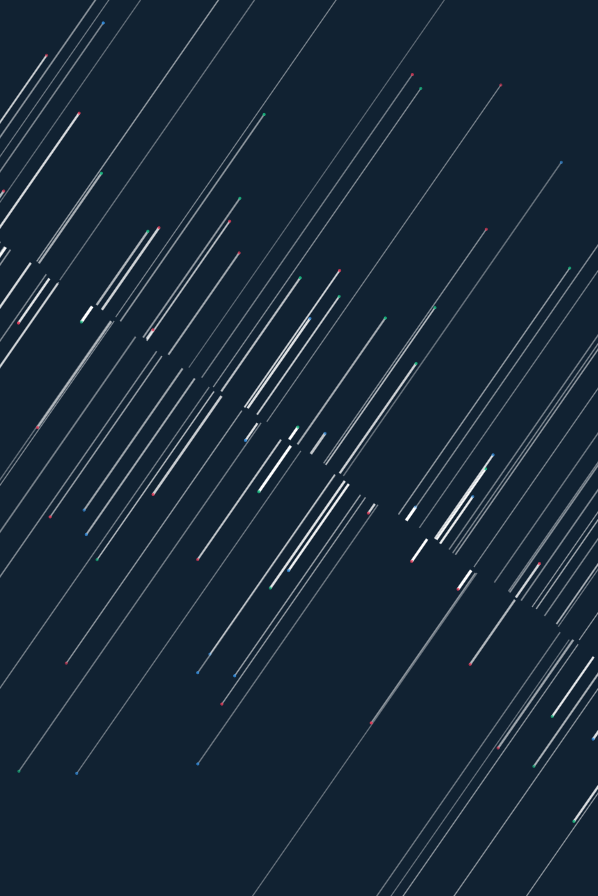
Give the GLSL for this background, as a Shadertoy shader.

```glsl
// Fine slanted streaks leaving a hidden diagonal axis to both sides over dark navy.
// A loop scatters the streaks along the axis; a hash sets side, length and weight.
// Short streaks are bold and white, long ones thin and faint, each with a tinted tip.

const int STREAKS = 130;

// Integer hash giving four values in 0..1
vec4 hash4(uint n) {
    uvec4 v = uvec4(n, n + 71u, n + 193u, n + 389u) * 747796405u + 2891336453u;
    v = ((v >> ((v >> 28u) + 4u)) ^ v) * 277803737u;
    v = (v >> 22u) ^ v;
    return vec4(v >> 8u) / 16777216.0;
}

// Box-filtered coverage of the interval lo..hi at x, also right below a pixel
float band(float x, float lo, float hi, float blur) {
    return clamp((x - lo) / blur + 0.5, 0.0, 1.0)
         - clamp((x - hi) / blur + 0.5, 0.0, 1.0);
}

vec3 tipColour(float pick) {
    if (pick < 0.36) return vec3(0.92, 0.22, 0.34);
    if (pick < 0.68) return vec3(0.08, 0.74, 0.50);
    return vec3(0.20, 0.58, 0.92);
}

void mainImage(out vec4 fragColor, in vec2 fragCoord) {
    vec2 p = (fragCoord - 0.5 * iResolution.xy) / iResolution.y;
    float blur = 1.15 / iResolution.y;

    // Rotated frame: x runs along the axis, y along the streaks
    vec2 dir = vec2(cos(radians(55.2)), sin(radians(55.2)));
    vec2 q = vec2(dot(p, vec2(dir.y, -dir.x)), dot(p, dir));

    vec3 colour = vec3(0.067, 0.133, 0.196);

    for (int i = 0; i < STREAKS; i++) {
        vec4 place = hash4(uint(i) * 1013u + 5u);
        vec4 look = hash4(uint(i) * 2371u + 90007u);

        // Jitter over several slots leaves both clusters and gaps
        float slot = (float(i) + 5.0 * (place.x - 0.5)) / float(STREAKS);
        float x = q.x - mix(-0.57, 0.57, slot);
        float y = place.y < 0.5 ? q.y : -q.y;

        float len = 0.012 + 0.52 * pow(place.z, 1.15);
        float start = 0.001 + 0.003 * place.w;
        float tip = start + len;

        // Weight and opacity fall as the streak grows
        float fade = smoothstep(0.02, 0.36, len);
        float halfWidth = 0.5 * mix(0.0030, 0.0014, fade) * mix(0.8, 1.15, look.x);
        float alpha = mix(0.96, 0.52, fade) * mix(0.7, 1.1, look.y);
        float body = band(x, -halfWidth, halfWidth, blur) * band(y, start, tip, blur);
        colour = mix(colour, vec3(1.0), min(alpha, 1.0) * body);

        // Small tinted dot at the far end
        float dot_ = 1.0 - smoothstep(-0.5, 0.5, (length(vec2(x, y - tip)) - 0.0017) / blur);
        colour = mix(colour, tipColour(look.z), dot_ * mix(0.55, 0.85, look.w));
    }

    fragColor = vec4(colour, 1.0);
}
```
